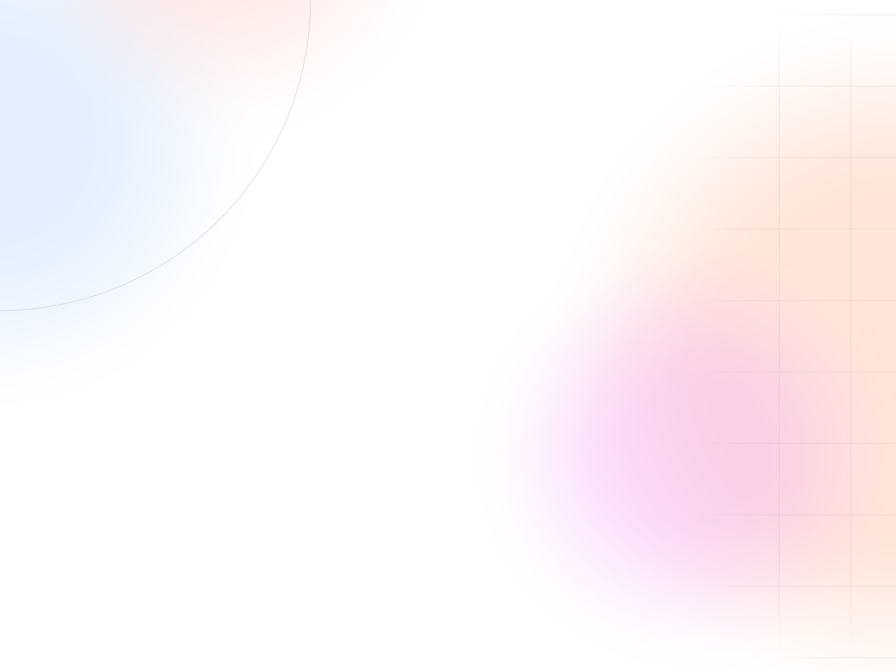
Give the GLSL for this background, as a WebGL 2 fragment shader.

```glsl
#version 300 es
precision highp float;
// Soft pastel discs glow on white, with a thin quarter ring at the upper left
// and a faint fading grid at the right. Discs are blurred distance fields;
// ring and grid are antialiased hairlines. Lengths are in canvas heights.

uniform vec2 u_resolution;
out vec4 outColor;

const vec3 WHITE = vec3(1.0);
const vec3 BLUE = vec3(0.75, 0.86, 1.0);
const vec3 ROSE = vec3(1.0, 0.79, 0.77);
const vec3 PEACH = vec3(1.0, 0.75, 0.63);
const vec3 ORCHID = vec3(0.96, 0.66, 0.99);
const vec3 INK = vec3(0.25, 0.25, 0.32);
const float LINE_WIDTH = 0.00174;

// Coverage of a blurred disc: one inside, zero outside, half at its radius.
float softDisc(vec2 p, vec2 center, float radius, float blur) {
    return 1.0 - smoothstep(radius - blur, radius + blur, length(p - center));
}

// Coverage of a thin line at the given distance, filtered over one pixel.
float hairline(float dist, float width, float pixel) {
    float overlap = (0.5 * (width + pixel) - abs(dist)) / pixel;
    return clamp(overlap, 0.0, min(1.0, width / pixel));
}

// Signed distance to the nearest of evenly spaced lines.
float repeatDistance(float x, float origin, float spacing) {
    return (fract((x - origin) / spacing + 0.5) - 0.5) * spacing;
}

// Grid lines that dissolve to the left and at the ends of the columns.
float fadingGrid(vec2 p, vec2 origin, float spacing, float pixel) {
    float column = hairline(repeatDistance(p.x, origin.x, spacing), LINE_WIDTH, pixel);
    float row = hairline(repeatDistance(p.y, origin.y, spacing), LINE_WIDTH, pixel);
    float ends = smoothstep(0.0, 0.16, p.y) * smoothstep(1.0, 0.84, p.y);
    float rowStart = mix(1.13, 1.02, ends);
    float columnFade = ends * smoothstep(1.06, 1.16, p.x);
    float rowFade = smoothstep(rowStart, rowStart + 0.13, p.x);
    return max(column * columnFade, row * rowFade);
}

void main() {
    float pixel = 1.0 / u_resolution.y;
    vec2 p = gl_FragCoord.xy * pixel;

    // Glows
    vec3 color = WHITE;
    color = mix(color, BLUE, 0.42 * softDisc(p, vec2(-0.017, 0.792), 0.278, 0.15));
    color = mix(color, ROSE, 0.40 * softDisc(p, vec2(0.33, 1.12), 0.21, 0.14));
    color = mix(color, PEACH, 0.40 * softDisc(p, vec2(1.337, 0.462), 0.39, 0.15));
    color = mix(color, ORCHID, 0.38 * softDisc(p, vec2(1.024, 0.323), 0.205, 0.13));

    // Quarter ring and grid
    float ring = hairline(length(p - vec2(0.0, 1.0)) - 0.462, LINE_WIDTH, pixel);
    float grid = fadingGrid(p, vec2(1.1597, 0.978), 0.1063, pixel);
    color = mix(color, INK, 0.12 * ring);
    color = mix(color, INK, 0.06 * grid);

    outColor = vec4(color, 1.0);
}
```
